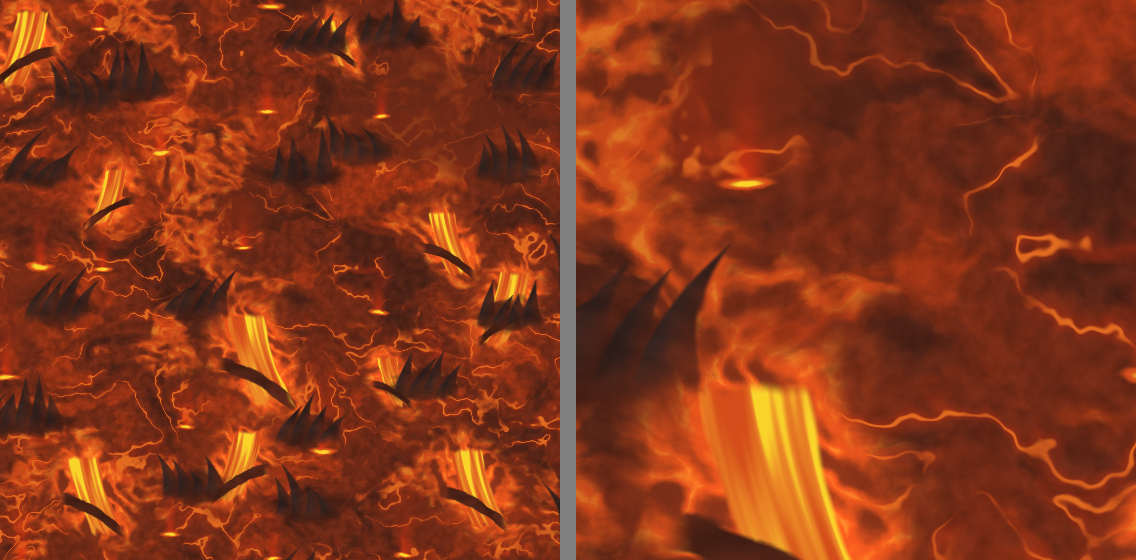
Left: the whole. Right: its middle third, enlarged.
Give the GLSL for this texture, as a Shadertoy shader.

```glsl
const vec3 SLATE  = vec3(0.20, 0.13, 0.115);
const vec3 SHADOW = vec3(0.30, 0.13, 0.085);
const vec3 EARTH  = vec3(0.43, 0.16, 0.085);
const vec3 EMBER  = vec3(0.60, 0.20, 0.08);
const vec3 ORANGE = vec3(0.83, 0.30, 0.10);
const vec3 AMBER  = vec3(0.92, 0.53, 0.15);
const vec3 YELLOW = vec3(0.98, 0.83, 0.17);
const vec3 FLAME  = vec3(0.88, 0.20, 0.07);
const float FALL_GRID = 4.0;
const float FALL_SHARE = 0.72;
const float PLUME_GRID = 4.0;
const float HORN_GRID = 5.0;
const float CRACK_WIDTH = 0.055;
const float EDGE = 0.0022;

vec2 hash2(vec2 p) {
    p = vec2(dot(p, vec2(127.1, 311.7)), dot(p, vec2(269.5, 183.3)));
    return fract(sin(p) * 43758.5);
}

float gradientAt(vec2 cell, vec2 d) {
    float a = 6.2832 * hash2(cell).x;
    return dot(vec2(cos(a), sin(a)), d);
}

float noise(vec2 p) {
    vec2 i = floor(p), f = fract(p), e = vec2(1, 0);
    vec2 u = f * f * (3.0 - 2.0 * f);
    return mix(mix(gradientAt(i, f), gradientAt(i + e, f - e), u.x),
               mix(gradientAt(i + e.yx, f - e.yx), gradientAt(i + 1.0, f - 1.0), u.x), u.y);
}

float fbm(vec2 p) {
    float sum = 0.0, amp = 1.0;
    for (int i = 0; i < 5; i++) {
        sum += amp * noise(p);
        p = mat2(1.6, 1.2, -1.2, 1.6) * p + 3.7;
        amp *= 0.5;
    }
    return sum;
}

float inside(float d) { return smoothstep(EDGE, -EDGE, d); }

// One of the nine grid cells around p
vec2 nearCell(vec2 p, int k) { return floor(p) + vec2(k % 3, 2 - k / 3) - 1.0; }

// Offset from the jittered centre of a cell
vec2 fromCell(vec2 p, vec2 cell, float grid) {
    return p - (cell + 0.17 + 0.66 * hash2(cell + grid * 9.0)) / grid;
}

// Crinkled rock lit by lava
vec3 glowingRock(vec2 p, vec2 warp) {
    vec2 q = mat2(0.8, 0.6, -0.6, 0.8) * p;
    float ridge = 1.0 - 2.2 * abs(noise(q * vec2(26, 42) + warp * 2.0));
    float fine = fbm(q * 60.0 + warp);
    vec3 col = mix(EARTH, ORANGE, smoothstep(0.05, 0.8, ridge + 0.4 * fine));
    return mix(col, AMBER, 0.8 * smoothstep(0.75, 1.25, ridge + 0.6 * fine));
}

// Slanted lava streams crossed by a dark arch
void drawFalls(inout vec3 col, vec2 p, vec3 rock, float rough) {
    for (int k = 0; k < 9; k++) {
        vec2 cell = nearCell(p * FALL_GRID, k);
        vec2 pick = hash2(cell + 31.0), look = hash2(cell + 57.0);
        if (pick.x > FALL_SHARE) continue;
        vec2 q = fromCell(p, cell, FALL_GRID) / mix(0.45, 1.05, look.x);
        float side = pick.y < 0.5 ? -1.0 : 1.0;
        vec2 s = vec2(q.x - side * q.y * (0.32 - 1.2 * q.y), q.y);

        float halo = length(s * vec2(1.0, 0.7)) + 0.025 * rough;
        col = mix(col, rock, smoothstep(0.095, 0.055, halo));
        col += 0.22 * ORANGE * exp(-halo * halo * 260.0);

        float seed = look.y * 40.0;
        float ragged = 0.025 * noise(vec2(s.x * 65.0, seed));
        float body = inside(abs(s.x) - 0.032 - 0.008 * noise(vec2(s.y * 22.0, seed)));
        body *= smoothstep(0.078, 0.068, s.y + 0.3 * ragged);
        body *= smoothstep(-0.088, -0.075, s.y + ragged);
        float streak = noise(vec2(s.x * 85.0 + seed, s.y * 4.0))
                     + 0.3 * noise(vec2(s.x * 190.0, s.y * 9.0 + seed));
        vec3 lava = mix(ORANGE, AMBER, smoothstep(-0.35, 0.1, streak));
        lava = mix(lava, YELLOW, smoothstep(0.05, 0.28, streak + 1.2 * s.y));
        col = mix(col, lava, body);

        float arch = abs(q.y + 0.035 - side * 0.55 * q.x + 3.0 * q.x * q.x) - 0.012 - 0.006 * rough;
        col = mix(col, SHADOW * (1.0 + 0.4 * rough), inside(arch) * smoothstep(0.075, 0.05, abs(q.x)));
    }
}

// Small hot pools with a red flare above
void drawPlumes(inout vec3 col, vec2 p, float rough) {
    for (int k = 0; k < 9; k++) {
        vec2 cell = nearCell(p * PLUME_GRID + 0.5, k);
        vec2 q = fromCell(p + 0.5 / PLUME_GRID, cell, PLUME_GRID);
        float size = mix(0.5, 1.1, hash2(cell + 91.0).x);
        float rise = max(q.y, 0.0);
        float across = q.x / (0.007 + 0.12 * rise);
        float flare = exp(-across * across - rise * 20.0 / size);
        col = mix(col, FLAME, 0.8 * flare * smoothstep(-0.008, 0.006, q.y));
        vec2 pool = q * vec2(45, 170) / size + vec2(0, rough);
        float heat = exp(-dot(pool, pool));
        col = mix(col, ORANGE, smoothstep(0.15, 0.5, heat));
        col = mix(col, YELLOW, smoothstep(0.5, 0.9, heat));
    }
}

// Dark mounds carrying curved horns
void drawHorns(inout vec3 col, vec2 p, float rough) {
    for (int k = 0; k < 9; k++) {
        vec2 cell = nearCell(p * HORN_GRID, k), pick = hash2(cell + 5.0);
        if (pick.x > 0.8) continue;
        vec2 q = fromCell(p, cell, HORN_GRID);
        float mound = length(q * vec2(0.8, 1.7) + vec2(0, 0.025)) + 0.02 * rough;
        col = mix(col, SHADOW * (1.0 + 0.35 * rough), 0.85 * smoothstep(0.06, 0.035, mound));
        for (float j = 0.0; j < 4.0; j++) {
            vec2 shape = hash2(cell * 4.0 + j * 7.3);
            float t = (q.y + 0.03) / mix(0.045, 0.1, shape.x);
            float bend = (pick.y - 0.5) * 0.09 + (shape.y - 0.5) * 0.03;
            float x = q.x - (j - 1.5) * 0.026 - bend * t * t;
            float wide = (0.019 + 0.003 * rough) * clamp(1.0 - t, 0.0, 1.0);
            float mask = inside(abs(x) - wide) * smoothstep(-0.2, 0.3, t) * step(t, 1.0);
            vec3 tone = mix(SLATE, SHADOW, smoothstep(-0.01, 0.014, x + 0.008 * rough));
            col = mix(col, tone * (1.0 + 0.3 * rough), mask);
        }
    }
}

void mainImage(out vec4 fragColor, in vec2 fragCoord) {
    vec2 p = fragCoord / iResolution.y;
    vec2 warp = vec2(fbm(p * 7.0), fbm(p * 7.0 + 19.0));
    float rough = fbm(p * vec2(22, 34) + warp);
    float broad = fbm(p * vec2(5, 8) + 0.8 * warp + 4.0);

    // Scorched ground
    vec3 col = mix(SHADOW, EARTH, smoothstep(-0.45, -0.05, broad + 0.35 * rough));
    col = mix(col, EMBER, smoothstep(0.05, 0.5, broad + 0.4 * rough));
    col *= 1.0 + 0.22 * fbm(p * 75.0 + warp);

    // Lit rock and glowing cracks
    vec3 rock = glowingRock(p, warp);
    float lit = fbm(p * 4.5 + 27.0) + 0.25 * rough;
    col = mix(col, rock, 0.9 * smoothstep(0.2, 0.42, lit));
    float vein = abs(noise(p * vec2(13, 21) + 1.6 * warp));
    float molten = smoothstep(-0.15, 0.25, noise(p * 9.0 + 50.0) + 0.3 * rough);
    col = mix(col, FLAME, 0.3 * molten * smoothstep(4.0 * CRACK_WIDTH, 0.0, vein));
    col = mix(col, mix(ORANGE, AMBER, molten * 0.5), molten * smoothstep(CRACK_WIDTH, 0.01, vein));

    // Drifting smoke
    col = mix(col, EARTH, 0.75 * smoothstep(0.15, 0.55, fbm(p * 3.2 + 71.0)));

    drawFalls(col, p, rock, rough);
    drawPlumes(col, p, rough);
    drawHorns(col, p, rough);
    fragColor = vec4(clamp(col, 0.0, 1.0), 1.0);
}
```
